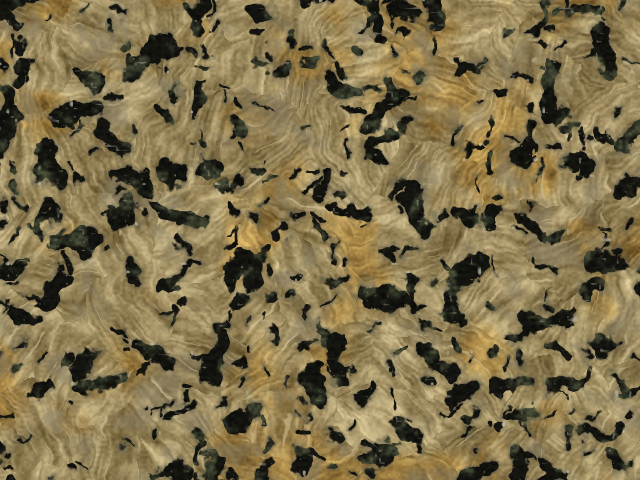
A Shadertoy shader for this texture:

```glsl
// Polished golden granite: warped Voronoi feldspar crystals, each filled with
// curved streaks along its own direction, overlaid with ragged black mica
// flakes scattered at two sizes, with greenish patches and pale specks.

float hash(vec2 p) {
    return fract(sin(dot(p, vec2(127.1, 311.7))) * 43758.5453);
}

vec2 hash2(vec2 p) {
    return vec2(hash(p), hash(p + 57.3));
}

float noise(vec2 p) {
    vec2 i = floor(p), f = fract(p);
    f = f * f * (3.0 - 2.0 * f);
    return mix(mix(hash(i), hash(i + vec2(1, 0)), f.x),
               mix(hash(i + vec2(0, 1)), hash(i + vec2(1, 1)), f.x), f.y);
}

float fbm(vec2 p) {
    float sum = 0.0, amp = 0.5;
    for (int i = 0; i < 4; i++) {
        sum += amp * noise(p);
        p = mat2(1.6, 1.2, -1.2, 1.6) * p + 7.1;
        amp *= 0.5;
    }
    return sum / 0.9375;
}

vec2 warp(vec2 p) {
    return vec2(fbm(p), fbm(p + 31.7)) - 0.5;
}

// Nearest crystal: offset from its centre in xy, its seed in zw
vec4 crystal(vec2 p, float scale) {
    vec2 q = p * scale, id = floor(q);
    vec4 best = vec4(0);
    float nearest = 9.0;
    for (int y = -1; y <= 1; y++)
    for (int x = -1; x <= 1; x++) {
        vec2 c = id + vec2(x, y);
        vec2 v = q - c - hash2(c);
        if (dot(v, v) < nearest) {
            nearest = dot(v, v);
            best = vec4(v / scale, c);
        }
    }
    return best;
}

// Signed distance to scattered, randomly turned capsules in loose clusters
float flakes(vec2 p, float scale, float chance) {
    vec2 q = p * scale, id = floor(q);
    float d = 1.0;
    for (int y = -1; y <= 1; y++)
    for (int x = -1; x <= 1; x++) {
        vec2 c = id + vec2(x, y), seed = c + scale;
        vec2 v = q - c - hash2(seed);
        float angle = 6.2832 * hash(seed + 11.0);
        vec2 dir = vec2(cos(angle), sin(angle));
        float halfLength = mix(0.04, 0.42, hash(seed + 23.0));
        float radius = mix(0.07, 0.21, hash(seed + 37.0));
        v -= dir * clamp(dot(v, dir), -halfLength, halfLength);
        if (hash(seed + 41.0) < chance * (0.5 + noise(c * 0.4)))
            d = min(d, length(v) - radius);
    }
    return d / scale;
}

// Fibrous feldspar, from ochre to pale straw
vec3 feldspar(vec2 p) {
    vec4 cell = crystal(p + 0.06 * warp(p * 13.0), 6.5);
    float angle = 6.2832 * hash(cell.zw + 3.0);
    float c = cos(angle), s = sin(angle);
    vec2 r = mat2(c, -s, s, c) * (cell.xy + 0.025 * warp(p * 9.0));
    r.y += (hash(cell.zw + 5.0) - 0.5) * 5.0 * r.x * r.x;
    r += cell.zw;

    float broad = noise(r * vec2(12, 65));
    float fine = noise(r * vec2(28, 150));
    float mottle = fbm(p * 22.0);
    float tone = 0.55 + 0.20 * (hash(cell.zw + 9.0) - 0.5)
               + 0.38 * (broad - 0.5) + 0.42 * (fine - 0.5)
               + 0.75 * (mottle - 0.5) + 0.22 * (noise(p * 190.0) - 0.5);
    vec3 col = mix(vec3(0.38, 0.31, 0.16), vec3(0.82, 0.75, 0.56), clamp(tone, 0.0, 1.15));

    // Rusty stains, grey veils and pale threads along the fibres
    float stain = smoothstep(0.52, 0.75, fbm(p * 8.0 + 40.0));
    col = mix(col, col * vec3(1.04, 0.90, 0.58), 0.7 * stain);
    float veil = smoothstep(0.55, 0.75, fbm(p * 17.0 + 90.0));
    col = mix(col, vec3(0.50, 0.47, 0.38), 0.5 * veil);
    float thread = smoothstep(0.78, 0.95, noise(r * vec2(20, 125) + 60.0));
    return mix(col, vec3(0.86, 0.80, 0.63), 0.5 * thread);
}

// Black mica with greenish patches and glinting specks
vec3 mica(vec2 p) {
    float green = smoothstep(0.46, 0.72, fbm(p * 30.0 + 15.0));
    vec3 col = mix(vec3(0.07, 0.07, 0.055), vec3(0.22, 0.24, 0.17), green);
    col *= 0.6 + 0.8 * noise(p * 150.0);
    float glint = smoothstep(0.84, 0.97, noise(p * 115.0 + 9.0));
    return mix(col, vec3(0.56, 0.56, 0.50), 0.6 * glint);
}

void mainImage(out vec4 fragColor, in vec2 fragCoord) {
    vec2 p = fragCoord / iResolution.y + 2.0;
    float soft = max(0.0022, 1.0 / iResolution.y);

    // Ragged flake outlines
    vec2 q = p + 0.055 * warp(p * 24.0);
    float d = min(flakes(q, 10.0, 0.68), flakes(q, 26.0, 0.34));
    d += 0.009 * (fbm(p * 70.0) - 0.5);

    // Dull grey-green rim around the flakes, then the flakes themselves
    vec3 col = feldspar(p);
    float rim = smoothstep(0.011, 0.0, d) * smoothstep(0.3, 0.7, noise(p * 45.0));
    col = mix(col, vec3(0.40, 0.38, 0.29), 0.6 * rim);
    col = mix(col, mica(p), smoothstep(soft, -soft, d));

    // Few white quartz chips
    float chip = smoothstep(0.90, 0.98, noise(p * 60.0 + 33.0)) * smoothstep(0.02, 0.0, d);
    col = mix(col, vec3(0.80, 0.79, 0.72), 0.7 * chip);

    fragColor = vec4(col, 1.0);
}
```
